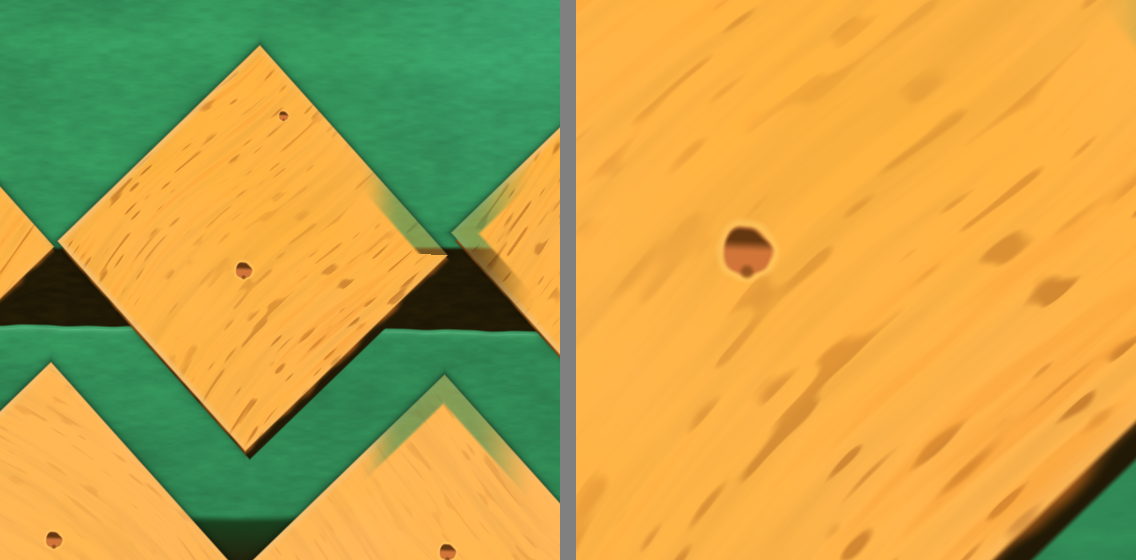
Left, the full canvas; right, a detail of the centre.
Give the GLSL for this pattern, as a three.js fragment shader.

```glsl
// Square wooden tiles set on their corners in staggered rows over green boards.
// Tiles are tilted diamond distances with a shaded side, grain from stretched
// noise, nail holes, and a soft see-through seam near the right side.
#define PITCH vec2(0.703, 0.566)
#define FIRST vec2(0.451, 0.557)
#define STAGGER 0.373
#define HALF_SIZE vec2(0.349, 0.363)
#define TILT 0.036
#define THICKNESS vec2(0.008, -0.015)
#define EDGE 0.0022
#define WOOD vec3(0.99, 0.70, 0.27)
#define PALE vec3(0.95, 0.76, 0.47)
#define BROWN vec3(0.60, 0.33, 0.09)
#define GREEN vec3(0.20, 0.57, 0.35)
#define DARK vec3(0.13, 0.10, 0.02)

varying vec2 vUv;

float hash(vec2 p) {
  return fract(sin(dot(p, vec2(127.1, 311.7))) * 43758.5453);
}

float noise(vec2 p) {
  vec2 i = floor(p), f = fract(p);
  f = f * f * (3.0 - 2.0 * f);
  return mix(mix(hash(i), hash(i + vec2(1.0, 0.0)), f.x),
             mix(hash(i + vec2(0.0, 1.0)), hash(i + 1.0), f.x), f.y);
}

float fbm(vec2 p) {
  float sum = 0.0, amp = 0.5;
  for (int k = 0; k < 4; k++) {
    sum += amp * noise(p);
    p = p * 2.03 + 7.3;
    amp *= 0.5;
  }
  return sum;
}

float fill(float d) {
  return 1.0 - smoothstep(-EDGE, EDGE, d);
}

// Signed distance to a diamond with the half diagonals of a tile
float diamond(vec2 p) {
  vec2 a = abs(p) / HALF_SIZE;
  return (a.x + a.y - 1.0) * HALF_SIZE.x * HALF_SIZE.y / length(HALF_SIZE);
}

vec2 tilt(vec2 p) {
  return vec2(p.x - TILT * p.y, p.y + TILT * p.x);
}

// Painted boards, with a dark gap below each
vec3 boards(vec2 p) {
  float blot = fbm(p * vec2(5.0, 11.0));
  float fine = fbm(p * vec2(38.0, 110.0) + 9.0);
  vec3 col = GREEN * (0.82 + 0.25 * blot + 0.17 * fine);
  col += vec3(0.02, 0.04, 0.06) * smoothstep(0.55, 1.0, p.x) * smoothstep(0.5, 1.0, p.y);
  col *= mix(0.9, 1.0, smoothstep(0.1, 0.6, p.y));
  float lip = 0.418 - 0.012 * p.x + 0.004 * noise(vec2(p.x * 25.0, 3.0));
  col += 0.12 * exp(-abs(p.y - lip + 0.006) * 260.0);
  float gap = smoothstep(lip - EDGE, lip + EDGE, p.y) * (1.0 - smoothstep(0.552, 0.562, p.y));
  col = mix(col, DARK * (0.75 + 0.5 * fine), gap);
  float under = 1.0 - smoothstep(0.070, 0.088, p.y + 0.01 * blot);
  return mix(col, mix(DARK, vec3(0.08, 0.25, 0.11), p.y / 0.085), under * 0.9);
}

// Round hole with a pale rim, a pink middle and a dark upper lip
vec3 nail(vec3 col, vec2 p, float r) {
  float wobble = r * 0.3 * (noise(p / r * 1.7 + 5.0) - 0.5);
  float d = length(p) + wobble;
  col = mix(col, vec3(1.0, 0.79, 0.38), 0.6 * fill(d - r * 1.3));
  col = mix(col, vec3(0.82, 0.46, 0.22), fill(d - r));
  float lip = fill(d - r * 0.95) * smoothstep(-0.1 * r, 0.5 * r, p.y);
  col = mix(col, BROWN * 0.65, lip);
  return mix(col, BROWN * 0.8, 0.7 * fill(length(p + vec2(0.0, r * 0.9)) - r * 0.25));
}

// Front of a tile: grain, dark flecks, pale rim and holes
vec3 front(vec2 p, float d, float row, float seed) {
  float angle = mix(0.84, -0.72, row) + 0.12 * (seed - 0.5);
  float c = cos(angle), s = sin(angle);
  vec2 g = vec2(c * p.x + s * p.y, c * p.y - s * p.x);
  g.y += 0.025 * sin(g.x * 7.0 + seed * 6.0) + 0.012 * noise(g * 9.0);
  float grain = fbm(g * vec2(5.0, 75.0) + seed * 31.0);
  float fleck = smoothstep(0.72, 0.92, noise(g * vec2(26.0, 135.0) + seed * 57.0));
  float zone = smoothstep(-0.10, 0.24, abs(g.y)) * mix(1.0, 0.3, row);
  vec3 col = WOOD * (0.95 + 0.12 * grain);
  col += vec3(0.0, 0.01, 0.08) * (row * 0.8 + fbm(p * 6.0) - 0.45);
  col = mix(col, BROWN * 1.1, 0.55 * fleck * zone);
  col = mix(col, vec3(0.92, 0.57, 0.18), 0.4 * zone * smoothstep(0.5, 0.75, grain));
  float lit = smoothstep(0.08, -0.12, p.x);
  col = mix(col, PALE, (0.25 + 0.55 * lit) * smoothstep(-0.014, -0.002, d));
  col = nail(col, p - mix(vec2(-0.014, -0.040), vec2(0.017, 0.046), row), 0.014);
  return nail(col, p - vec2(0.047, 0.238 + row), 0.008);
}

void main() {
  vec2 uv = vUv;
  vec3 ground = boards(uv), col = ground;
  float seam = smoothstep(0.64, 0.72, uv.x) * (1.0 - smoothstep(0.84, 0.96, uv.x));
  for (int j = 0; j < 2; j++) {
    for (int i = -1; i < 2; i++) {
      float row = float(j), n = float(i);
      vec2 centre = FIRST + vec2(n * PITCH.x - row * STAGGER, -row * PITCH.y);
      centre.y += abs(n) * (0.015 - 0.037 * row);
      vec2 p = uv - centre, q = tilt(p);
      float d = diamond(q), side = diamond(tilt(p - THICKNESS));
      // Contact shadow, then side, then front
      col *= 1.0 - 0.45 * exp(-max(d, 0.0) * 190.0);
      vec3 flank = mix(BROWN, DARK, smoothstep(0.0, 0.014, d + 0.008 * noise(uv * 45.0)));
      col = mix(col, flank, fill(side));
      float lowerRight = step(0.0, q.x) * step(q.y, 0.0);
      float strip = smoothstep(-0.040, -0.032, d) * seam * (1.0 - lowerRight);
      vec3 face = mix(front(q, d, row, hash(vec2(n, row) + 2.0)), ground, 0.6 * strip);
      col = mix(col, face, fill(d));
    }
  }
  gl_FragColor = vec4(clamp(col, 0.0, 1.0), 1.0);
}
```
